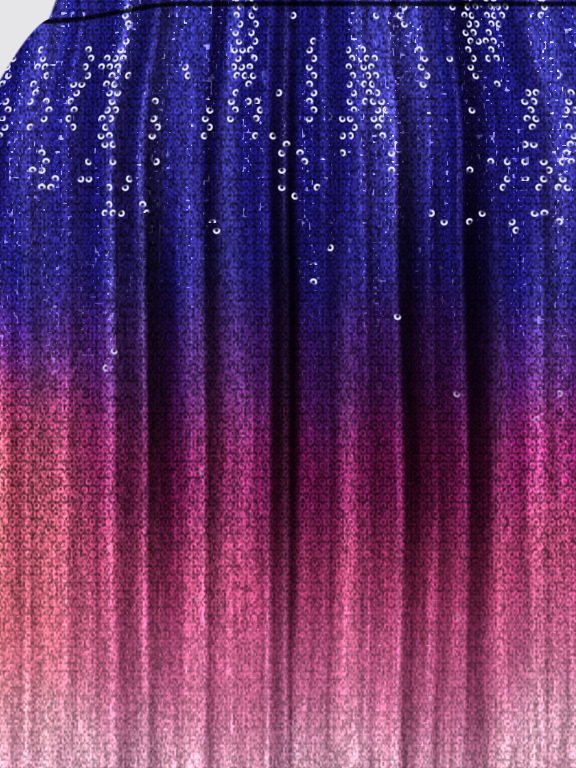
This texture is drawn by a Shadertoy shader. Its source:

```glsl
// Pleated sequin fabric fading from deep blue through magenta to pale pink.
const int FOLD_COUNT = 13;
// Each fold: left edge, width, darkness (fractions of the canvas width).
const vec3 FOLDS[FOLD_COUNT] = vec3[](
    vec3(.055, .030, .30), vec3(.120, .035, .35), vec3(.203, .050, .55),
    vec3(.258, .042, .80), vec3(.358, .034, .66), vec3(.473, .045, .68),
    vec3(.503, .016, .80), vec3(.570, .028, .35), vec3(.640, .030, .35),
    vec3(.697, .045, .78), vec3(.755, .022, .35), vec3(.810, .060, .75),
    vec3(.945, .030, .30));

float hash(vec2 p) {
    vec3 q = fract(vec3(p.xyx) * .1031);
    q += dot(q, q.yzx + 33.33);
    return fract((q.x + q.y) * q.z);
}

float valueNoise(vec2 p) {
    vec2 i = floor(p), f = fract(p);
    f = f * f * (3. - 2. * f);
    return mix(mix(hash(i), hash(i + vec2(1, 0)), f.x),
               mix(hash(i + vec2(0, 1)), hash(i + vec2(1, 1)), f.x), f.y);
}

// Dye colour at a given distance below the waist.
vec3 dyeColor(float depth) {
    vec3 c = mix(vec3(.13, .13, .58), vec3(.13, .11, .53), smoothstep(0., .30, depth));
    c = mix(c, vec3(.33, .13, .52), smoothstep(.34, .50, depth));
    c = mix(c, vec3(.61, .14, .45), smoothstep(.47, .63, depth));
    c = mix(c, vec3(.72, .26, .46), smoothstep(.62, .76, depth));
    c = mix(c, vec3(.75, .38, .54), smoothstep(.74, .92, depth));
    return mix(c, vec3(.85, .64, .73), smoothstep(.88, 1.04, depth));
}

// Crisp left edge, soft right side.
float foldShadow(float x, vec3 fold, float spread) {
    float u = x - fold.x;
    return fold.z * smoothstep(-.005, .005, u) * (1. - smoothstep(.2, 1.2, u / (fold.y * spread)));
}

float foldRim(float x, vec3 fold) {
    float u = (x - fold.x + .007) / .005;
    return fold.z * exp(-u * u);
}

float ring(vec2 p, float radius, float thickness, float blur) {
    return 1. - smoothstep(thickness - blur, thickness + blur, abs(length(p) - radius));
}

// Staggered grid: cell id in xy, local position in zw.
vec4 staggeredCell(vec2 p, float size) {
    vec2 g = p / size;
    g.x += .5 * mod(floor(g.y), 2.);
    return vec4(floor(g), fract(g) - .5);
}

// Left silhouette of the cloth.
float clothEdge(float depth) {
    float flare = pow(max(depth - .025, 0.) / .08, .7);
    return .085 - .085 * flare + .5 * max(.025 - depth, 0.);
}

void mainImage(out vec4 fragColor, in vec2 fragCoord) {
    vec2 uv = fragCoord / iResolution.xy;
    vec2 p = fragCoord / iResolution.y;
    float pixel = 1. / iResolution.y;
    float depth = 1. - uv.y;
    // Cloth gathers towards the waist and sways slightly.
    float gather = 1. - smoothstep(0., .25, depth);
    float x = .5 + (uv.x - .5) * (1. + .10 * gather * gather);
    x += .012 * (valueNoise(vec2(uv.x * 9., depth * 3.)) - .5) + .003 * sin(depth * 7.);
    // Dye, warmer and earlier on the outer sides.
    float leftSide = 1. - smoothstep(.02, .24, uv.x);
    float rightSide = smoothstep(.84, .93, uv.x);
    float bleed = .05 * (valueNoise(vec2(x * 16., depth * 2.)) - .5);
    float lift = (.08 * leftSide + .06 * rightSide) * smoothstep(.36, .60, depth);
    vec3 color = dyeColor(depth + bleed + lift);
    float coral = smoothstep(.42, .62, depth) * (1. - smoothstep(.78, 1.05, depth));
    color = mix(color, vec3(.80, .38, .43), .75 * coral * leftSide);
    // Pleats and hanging threads, dimmest through the middle.
    float foldPower = mix(.6, 1., smoothstep(.05, .32, depth)) * (1. - .55 * smoothstep(.52, .95, depth));
    float spread = 1. + .35 * smoothstep(.2, .4, depth) - .55 * smoothstep(.5, .9, depth);
    float light = 1., rim = 0.;
    for (int i = 0; i < FOLD_COUNT; i++) {
        light *= 1. - foldPower * foldShadow(x, FOLDS[i], spread);
        rim += foldRim(x, FOLDS[i]);
    }
    float pleat = valueNoise(vec2(x * 30., depth * 1.6));
    float thread = valueNoise(vec2(x * 105., depth * 5.));
    float pale = smoothstep(.6, .9, depth);
    float middle = smoothstep(.12, .28, uv.x) * (1. - smoothstep(.82, .90, uv.x));
    light *= mix(.50, .72, pale) + mix(.42, .24, pale) * pleat + .22 * thread;
    light *= 1. - .20 * middle * smoothstep(.25, .5, depth) * (1. - smoothstep(.62, .85, depth));
    color *= pow(vec3(light), vec3(.85, 1.2, .95));
    color += rim * vec3(.12, .11, .14) * (.3 + thread);
    // Sequin weave fading into fine mesh.
    vec4 weave = staggeredCell(p, .0105);
    float weaveRing = ring(weave.zw, .31, .10, max(.14, pixel / .0105));
    float grain = valueNoise(p / vec2(.0024, .0036));
    float crumb = valueNoise(p / vec2(.0032, .0042) + 50.);
    color *= 1. + (1. - .7 * pale) * (.50 * weaveRing - .22) + mix(.75, .45, pale) * (grain - .5);
    color *= 1. + .28 * (valueNoise(vec2(x * 230., depth * 14.)) - .5);
    float sheen = smoothstep(.3, .9, pleat) * (.3 + grain) * (1. - .6 * pale);
    color += .13 * sheen * vec3(1., .95, .75) * light;
    float sparkle = smoothstep(.76, .95, crumb) * smoothstep(.35, .8, thread) * light;
    color += mix(.8, .15, smoothstep(.1, .6, depth)) * sparkle * vec3(.85, .85, 1.);
    // Bright rings strung in narrow vertical chains near the waist.
    vec4 sequin = staggeredCell(vec2(x * .75, p.y), .0112);
    float chain = valueNoise(vec2(sequin.x * 17., sequin.y * .16));
    float cluster = valueNoise(sequin.xy * vec2(.3, .07) + 7.);
    float chance = smoothstep(.66, .80, chain + .35 * (cluster - .5));
    chance *= .9 * (1. - smoothstep(.06, .38, depth));
    float lit = step(hash(sequin.xy + 41.), chance + .002);
    float tilt = 6.283 * hash(sequin.xy + 9.);
    float crescent = smoothstep(-.4, .1, dot(sequin.zw, vec2(cos(tilt), sin(tilt))));
    float glint = ring(sequin.zw, .30, .13, max(.08, pixel / .0112)) * lit * crescent;
    color = mix(color, vec3(.90, .90, 1.), glint * (1. - .7 * smoothstep(.4, .6, depth)));
    // Waist seam and pale backdrop.
    float seam = .005 + .023 * (1. - smoothstep(.08, .32, uv.x));
    color *= 1. - .8 * (1. - smoothstep(.001, .005, abs(depth - seam)));
    float backdrop = 1. - smoothstep(-.003, .003, uv.x - clothEdge(depth));
    color = mix(color, vec3(.90, .90, .91), backdrop * (1. - step(.105, depth)));
    fragColor = vec4(clamp(color, 0., 1.), 1.);
}
```
